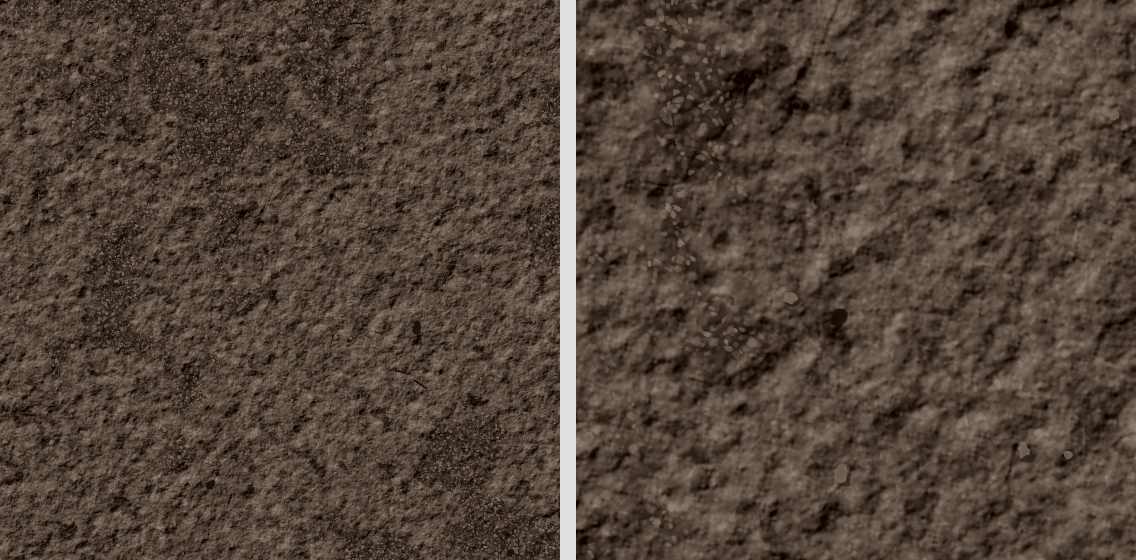
Left, the full canvas; right, a detail of the centre.
This texture is drawn by a three.js fragment shader. Its source:

```glsl
varying vec2 vUv;

const vec3 DEEP_SOIL = vec3(0.12, 0.07, 0.04);
const vec3 DRY_SOIL = vec3(0.44, 0.38, 0.33);
const vec2 TO_LIGHT = vec2(-0.6, 0.8);
const mat2 TURN = mat2(0.8, 0.6, -0.6, 0.8);

vec2 hash2(vec2 p) {
  vec3 h = fract(p.xyx * vec3(0.1031, 0.1030, 0.0973));
  h += dot(h, h.yzx + 33.33);
  return fract((h.xx + h.yz) * h.zy);
}

float valueNoise(vec2 p) {
  vec2 cell = floor(p);
  vec2 f = fract(p);
  f = f * f * (3.0 - 2.0 * f);
  float low = mix(hash2(cell).x, hash2(cell + vec2(1.0, 0.0)).x, f.x);
  float high = mix(hash2(cell + vec2(0.0, 1.0)).x, hash2(cell + 1.0).x, f.x);
  return mix(low, high, f.y);
}

float fbm(vec2 p) {
  float sum = 0.0;
  float weight = 0.533;
  for (int i = 0; i < 4; i++) {
    sum += weight * valueNoise(p);
    p = 2.0 * TURN * p + 17.3;
    weight *= 0.5;
  }
  return sum;
}

// Cellular noise: nearest distance, random id
vec2 cellular(vec2 p) {
  vec2 base = floor(p);
  vec2 found = vec2(8.0, 0.0);
  for (int y = -1; y <= 1; y++) {
    for (int x = -1; x <= 1; x++) {
      vec2 cell = base + vec2(float(x), float(y));
      float d = distance(p, cell + hash2(cell));
      if (d < found.x) found = vec2(d, hash2(cell + 71.7).x);
    }
  }
  return found;
}

vec2 warp(vec2 p, float scale, float amount) {
  vec2 offset = vec2(fbm(p * scale), fbm(p * scale + 41.0));
  return p + amount * (offset - 0.5);
}

float dome(vec2 p, float scale, float steepness) {
  float d = cellular(p * scale).x;
  return steepness * (1.0 - d * d) / scale;
}

// Height of clods, chipped ledges and rough crumbs
float soilHeight(vec2 p) {
  vec2 bent = warp(p, 30.0, 0.022);
  float height = dome(bent, 11.0, 0.07) + dome(bent + 3.1, 29.0, 0.09);
  height += 0.0012 * smoothstep(0.46, 0.53, fbm(p * 26.0 + 9.0));
  return height + 0.013 * fbm(TURN * p * 55.0 + 4.0);
}

// Shadowed faces read stronger than lit ones
float relief(vec2 p, float reach) {
  float slope = (soilHeight(p) - soilHeight(p + TO_LIGHT * reach)) / reach;
  return slope < 0.0 ? slope * 0.9 : slope * 0.55;
}

// Small bright grains on a dark bed
float grains(vec2 p, float scale) {
  vec2 grain = cellular(p * scale);
  return 0.1 + grain.y * grain.y * (1.0 - smoothstep(0.2, 0.62, grain.x));
}

// Sparse spots; rarity is the id above which a cell holds one
float spots(vec2 p, float scale, float rarity, float radius) {
  vec2 spot = cellular(p * scale);
  float size = radius * mix(0.5, 1.0, fract(spot.y * 97.0));
  return step(rarity, spot.y) * (1.0 - smoothstep(size * 0.75, size, spot.x));
}

// Short bent twigs
float twigs(vec2 p) {
  float cover = 0.0;
  for (int i = 0; i < 3; i++) {
    vec2 seed = vec2(float(i) * 5.0 + 2.0, 13.0);
    float angle = 0.8 * (hash2(seed + 31.0).x - 0.5);
    vec2 q = p - hash2(seed);
    q = mat2(cos(angle), -sin(angle), sin(angle), cos(angle)) * q;
    q.y += 0.002 * sin(q.x * 160.0);
    float d = length(vec2(max(abs(q.x) - 0.013, 0.0), q.y));
    cover = max(cover, 1.0 - smoothstep(0.0006, 0.0022, d));
  }
  return cover;
}

void main() {
  vec2 stony = warp(vUv, 110.0, 0.007);
  float slope = relief(vUv, 0.002);
  float gravel = max(grains(stony, 250.0), grains(stony + 2.7, 150.0));

  // Hollows between clods, with ragged borders
  float clodEdge = cellular(warp(vUv, 24.0, 0.025) * 10.0).x - 0.45;
  float hollow = fbm(vUv * 5.0 + 3.0) + 0.35 * clodEdge;
  hollow += 0.2 * (valueNoise(TURN * vUv * 60.0) - 0.5);

  // Compact soil: relief, fine grit and dark flecks that gather near hollows
  float soil = 0.69 + slope + 0.3 * (gravel - 0.32) + 0.15 * (fbm(vUv * 14.0 + 7.0) - 0.5);
  soil += 0.75 * (fbm(vUv * 90.0 + 5.0) - 0.5);
  float fleck = fbm(TURN * vUv * 42.0 + 8.0) + 0.25 * (hollow - 0.5);
  soil -= 0.4 * smoothstep(0.61, 0.72, fleck);

  // Gravel settled in the hollows
  float tone = mix(soil, gravel + 0.05 + 0.5 * slope, 0.85 * smoothstep(0.56, 0.66, hollow));

  // Pebbles with cast shadows, pits and twigs
  tone = mix(tone, 0.1, 0.7 * spots(stony + TO_LIGHT * 0.003, 36.0, 0.96, 0.2));
  tone = mix(tone, 1.0 + 0.25 * valueNoise(vUv * 200.0), 0.85 * spots(stony, 36.0, 0.96, 0.2));
  tone = mix(tone, -0.1, 0.9 * spots(warp(vUv, 40.0, 0.02) + 5.0, 12.0, 0.95, 0.12));
  tone = mix(tone, -0.15, 0.9 * twigs(vUv));

  gl_FragColor = vec4(mix(DEEP_SOIL, DRY_SOIL, clamp(tone, -0.2, 1.35)), 1.0);
}
```
